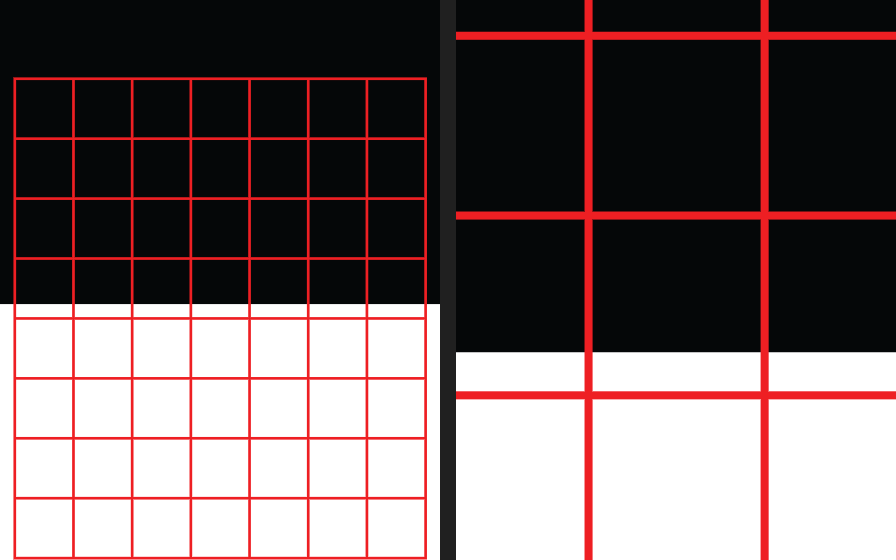
Left: the whole. Right: its middle third, enlarged.
Write a WebGL 2 fragment shader that draws this pattern.

```glsl
#version 300 es
precision highp float;
// A red 7 by 8 line grid laid over a black upper field and a white lower field.

#define GRID_COUNT vec2(7.0, 8.0)
#define GRID_MIN vec2(0.0336, 0.0033)   // lower left corner, fraction of canvas
#define GRID_MAX vec2(0.9673, 0.8594)   // upper right corner, fraction of canvas
#define LINE_WIDTH 0.0048               // fraction of canvas height
#define HORIZON 0.4570                  // height where white meets black
#define BLACK vec3(0.020, 0.027, 0.031)
#define WHITE vec3(1.0)
#define RED vec3(0.935, 0.122, 0.137)

uniform vec2 u_resolution;
out vec4 fragColor;

// Distance to the nearest grid line on each axis, in canvas heights.
vec2 lineDistance(vec2 uv, vec2 canvasSize) {
    vec2 cellSize = (GRID_MAX - GRID_MIN) / GRID_COUNT;
    vec2 cell = (uv - GRID_MIN) / cellSize;
    vec2 nearest = clamp(floor(cell + 0.5), vec2(0.0), GRID_COUNT);
    return abs(cell - nearest) * cellSize * canvasSize;
}

// Antialiased coverage of a shape from its signed distance.
float coverage(float signedDistance, float pixel) {
    return clamp(0.5 - signedDistance / pixel, 0.0, 1.0);
}

void main() {
    vec2 uv = gl_FragCoord.xy / u_resolution;
    vec2 canvasSize = vec2(u_resolution.x / u_resolution.y, 1.0);
    float pixel = 1.0 / u_resolution.y;
    float halfWidth = 0.5 * LINE_WIDTH;

    // Two-tone background
    vec3 color = mix(BLACK, WHITE, coverage(uv.y - HORIZON, pixel));

    // Grid lines, cut off at the outer frame
    vec2 dist = lineDistance(uv, canvasSize) - halfWidth;
    vec2 middle = 0.5 * (GRID_MIN + GRID_MAX);
    vec2 outside = (abs(uv - middle) - 0.5 * (GRID_MAX - GRID_MIN)) * canvasSize - halfWidth;
    float lines = coverage(min(dist.x, dist.y), pixel);
    float frame = coverage(max(outside.x, outside.y), pixel);
    color = mix(color, RED, min(lines, frame));

    fragColor = vec4(color, 1.0);
}
```
